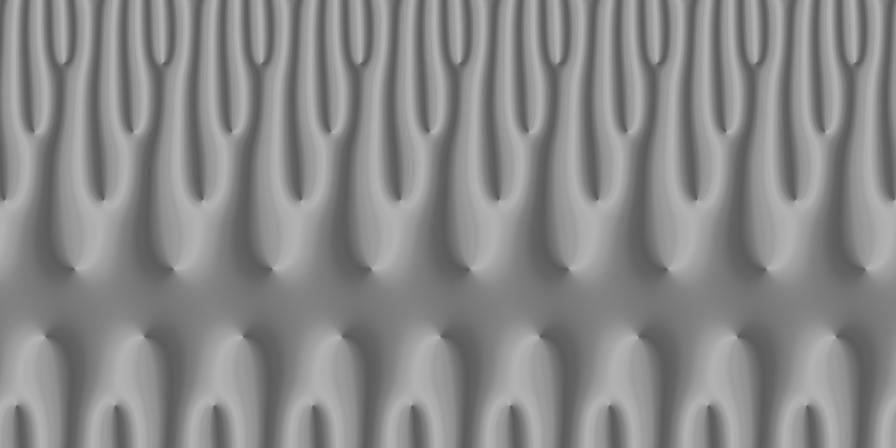
Give the GLSL for this pattern, as a Shadertoy shader.

```glsl
const float TAU = 6.2831853;
const float PERIOD = 0.2206;  // repeat width, in canvas heights

// Phase of a sheared lattice of vortices; core is the distance to the nearest one
float latticePhase(vec2 p, out float core) {
    float phase = 0.0;
    core = 1.0;
    for (int k = -5; k <= 6; k++) {
        // Rows on either side of the calm band fade out towards it
        float side = k < 0 ? -1.0 : 1.0;
        vec2 d = (p - vec2(0.757, 1.8155) - float(k) * vec2(0.2975, 0.694)) * side * TAU;
        vec2 zero = vec2(1.0, 0.0) - exp(d.y) * vec2(cos(d.x), sin(d.x));
        phase += atan(zero.y, zero.x);
        core = min(core, length(zero) / TAU);
    }
    return phase;
}

// Grey profile of one fringe: steep fall, dark trough, mid shelf, bright rim
float fringeShade(float phase) {
    return -0.138 * sin(phase) - 0.055 * cos(phase)
         - 0.028 * sin(2.0 * phase) + 0.014 * sin(3.0 * phase)
         + 0.006 * sin(8.0 * phase);
}

void mainImage(out vec4 fragColor, in vec2 fragCoord) {
    vec2 p = fragCoord / (iResolution.y * PERIOD);
    float pixel = 1.0 / (iResolution.y * PERIOD);

    float core;
    float phase = latticePhase(p, core);

    // Soften the point where all phases meet
    float relief = fringeShade(phase) * smoothstep(0.0, pixel, core);
    fragColor = vec4(vec3(0.54 + relief), 1.0);
}
```
